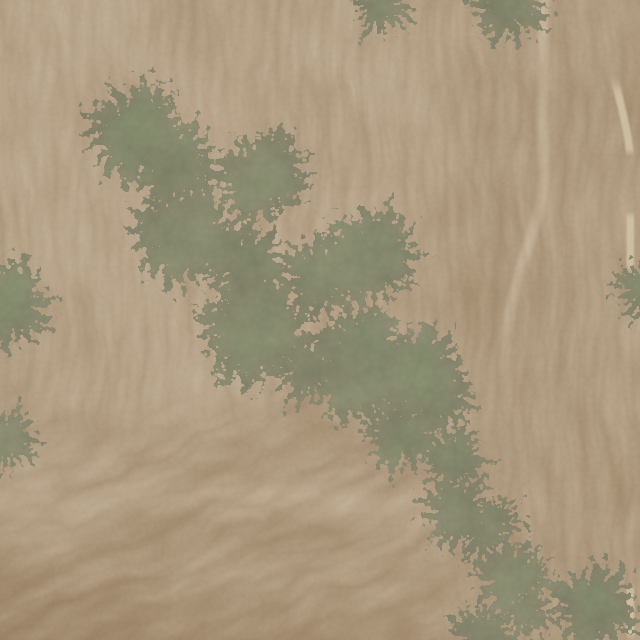
This texture is drawn by a Shadertoy shader. Its source:

```glsl
// Dusty rippled sand with ragged grey-green shrubs strung along a diagonal

vec2 hash2(vec2 c) {
    vec3 h = fract(vec3(c.xyx) * vec3(0.1031, 0.1030, 0.0973));
    h += dot(h, h.yzx + 33.33);
    return fract((h.xx + h.yz) * h.zy);
}

// Cellular noise: distance to the nearest jittered point, centred on zero
float cells(vec2 p) {
    vec2 id = floor(p);
    float nearest = 9.0;
    for (int y = -1; y <= 1; y++)
        for (int x = -1; x <= 1; x++) {
            vec2 c = id + vec2(x, y);
            vec2 d = c + hash2(c + 57.0) - p;
            nearest = min(nearest, dot(d, d));
        }
    return sqrt(nearest) - 0.5;
}

// Layered sines, turned and folded at each octave
float waves(vec2 p) {
    float sum = 0.0, amp = 0.5;
    for (int i = 0; i < 5; i++) {
        sum += amp * sin(p.x + 1.7 * sin(p.y + float(i)));
        p = mat2(1.3, 1.1, -1.1, 1.3) * p + 2.3;
        amp *= 0.6;
    }
    return sum;
}

// One shrub: a disc whose rim splits into forked twigs
float shrub(vec2 p, float radius, float seed) {
    float a = atan(p.y, p.x), r = length(p);
    float twigs = 0.010 * sin(a * 7.0 + seed + 2.0 * sin(a * 3.0 + seed))
                + 0.011 * sin(a * 19.0 + seed * 3.0 + 1.5 * sin(r * 130.0));
    return radius - r + twigs * smoothstep(0.0, 0.04, r);
}

float shrubs(vec2 p) {
    float field = -1.0;
    // Main band, thickest near its middle
    for (int i = 0; i < 26; i++) {
        float n = float(i);
        float t = i == 0 ? 0.0 : mix(0.17, 1.0, n / 25.0);
        float e = (t - 0.42) / 0.24;
        float bulk = exp(-e * e);
        vec2 centre = vec2(0.19 + 0.65 * t, 0.79 - 0.74 * t + 0.1 * sin(3.14 * t));
        centre += (0.02 + 0.1 * bulk) * vec2(cos(n * 2.4), sin(n * 2.4));
        float radius = 0.042 + 0.03 * bulk + 0.014 * sin(n * 2.0);
        if (i == 0) radius = 0.076;
        field = max(field, shrub(p - centre, radius, n * 1.7));
    }
    // Pairs cut off by the border
    for (int i = 0; i < 6; i++) {
        float n = float(i);
        float a = 1.25 + 2.03 * floor(n / 2.0) + 0.17 * (mod(n, 2.0) * 2.0 - 1.0);
        vec2 centre = 0.5 + clamp(0.62 * vec2(cos(a), sin(a)), -0.49, 0.49);
        field = max(field, shrub(p - centre, 0.053 + 0.014 * sin(n * 2.3 + 3.0), n + 4.0));
    }
    return max(field, shrub(p - vec2(1.01, 0.55), 0.045, 2.0));
}

vec3 sand(vec2 p) {
    float warp = waves(p * 9.0);
    float cloud = waves(p * 17.0 + 4.0);

    // Upright streaks above, slanting ripples at the lower left
    vec2 q = p + 0.012 * vec2(warp, cloud);
    float upright = cells(q * vec2(44.0, 6.0)) + 0.7 * cells(q * vec2(80.0, 15.0) + 9.0);
    vec2 s = mat2(0.92, -0.39, 0.39, 0.92) * q;
    float slant = cells(s * vec2(7.0, 30.0)) + 0.7 * cells(s * vec2(15.0, 52.0) + 5.0);
    float low = smoothstep(0.44, 0.3, p.y + 0.03 * warp) * smoothstep(0.85, 0.6, p.x);

    float tone = 0.69 + 0.07 * warp + 0.06 * cloud;
    tone -= 0.25 * mix(upright, slant * 1.2, low);
    tone -= 0.07 * cells(p * 95.0) + 0.06 * cells(p * 170.0);
    tone -= 0.15 * smoothstep(0.5, 0.8, p.x) + 0.16 * low;
    tone -= 0.32 * smoothstep(0.2, 0.02, p.y + 0.22 * p.x);
    tone += 0.2 * low * exp(-pow(abs(p.y - 0.215 + 0.01 * warp) / 0.028, 2.0));

    // Worn pale track
    float track = 0.848 - 0.06 * smoothstep(0.75, 0.42, p.y) + 0.004 * warp;
    tone += 0.32 * smoothstep(0.014, 0.002, abs(p.x - track)) * smoothstep(0.38, 0.55, p.y);
    vec3 col = mix(vec3(0.575, 0.475, 0.36), vec3(0.76, 0.695, 0.595), tone);

    // Bright broken line near the right border
    float line = 0.985 - 0.034 * smoothstep(0.74, 0.95, p.y);
    float dash = smoothstep(-0.1, 0.5, sin(p.y * 15.0 + 2.5 * sin(p.y * 9.0)))
               * smoothstep(0.95, 0.91, p.y);
    float glint = smoothstep(0.009, 0.003, abs(p.x - line)) * dash;
    return mix(col, vec3(0.84, 0.79, 0.67), 0.75 * glint);
}

vec3 foliage(vec2 p, float depth) {
    float shade = 0.5 + 0.3 * waves(p * 24.0) - 0.35 * cells(p * 34.0) - 0.3 * cells(p * 90.0);
    vec3 col = mix(vec3(0.495, 0.485, 0.40), vec3(0.56, 0.56, 0.455), shade);
    float green = smoothstep(0.0, 0.06, depth) * (0.6 + 0.4 * waves(p * 13.0));
    return col + green * vec3(-0.022, 0.016, -0.008);
}

void mainImage(out vec4 fragColor, in vec2 fragCoord) {
    vec2 p = fragCoord / iResolution.xy;
    float field = shrubs(p);
    float ragged = field + 0.026 * cells(p * 62.0) + 0.03 * cells(p * 135.0);
    float cover = smoothstep(-0.003, 0.003, ragged);
    fragColor = vec4(mix(sand(p), foliage(p, field), cover), 1.0);
}
```
